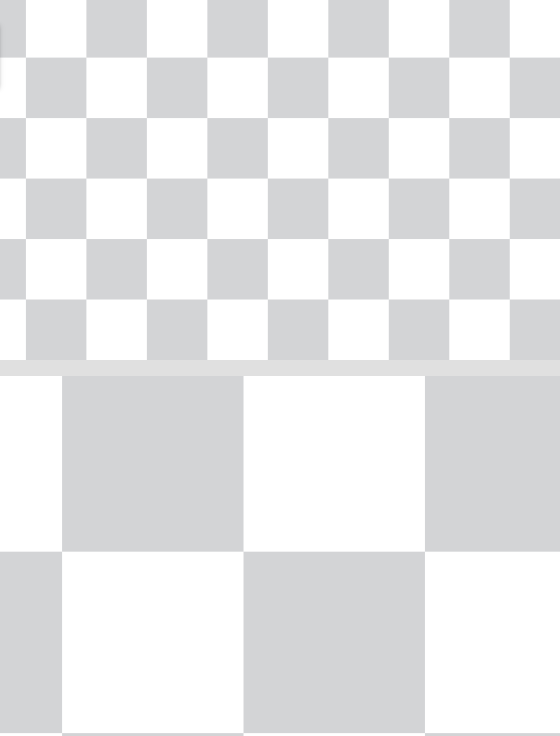
Top: the whole. Bottom: its middle third, enlarged.
This pattern is drawn by a Shadertoy shader. Its source:

```glsl
// Checkerboard of light grey and white squares, cropped by the canvas sides.
// Two antialiased square waves are multiplied to give the alternating cells;
// a faint soft shadow lies against the upper left edge.

const float CELL = 0.168;       // square side, in canvas heights
const float FIRST_EDGE = 0.072; // first vertical boundary from the left
const vec3 GREY = vec3(0.827, 0.831, 0.839);
const vec3 WHITE = vec3(1.0);

// Square wave: +1 in even cells, -1 in odd ones, with box-filtered steps
float squareWave(float u, float pixel) {
    float edgeDistance = 0.5 - abs(mod(u + 0.5, 2.0) - 1.0);
    return clamp(2.0 * edgeDistance / pixel, -1.0, 1.0);
}

// Coverage of the grey squares, from 0 to 1
float checker(vec2 cell, float pixel) {
    return 0.5 + 0.5 * squareWave(cell.x, pixel) * squareWave(cell.y, pixel);
}

// Vertical shadow strip fading away from the left side
float sideShadow(vec2 p, float centerY, float halfHeight, float falloff) {
    float ends = 1.0 - smoothstep(halfHeight - 0.02, halfHeight + 0.01,
                                  abs(p.y - centerY));
    return ends * exp(-p.x / falloff);
}

void mainImage(out vec4 fragColor, in vec2 fragCoord) {
    vec2 p = fragCoord / iResolution.y;
    float pixel = 1.0 / (iResolution.y * CELL);

    // Alternating squares
    vec2 cell = (p - vec2(FIRST_EDGE, 0.0)) / CELL;
    vec3 color = mix(WHITE, GREY, checker(cell, pixel));

    // Soft shadow at the side
    color *= 1.0 - 0.12 * sideShadow(p, 0.842, 0.093, 0.004);

    fragColor = vec4(color, 1.0);
}
```
